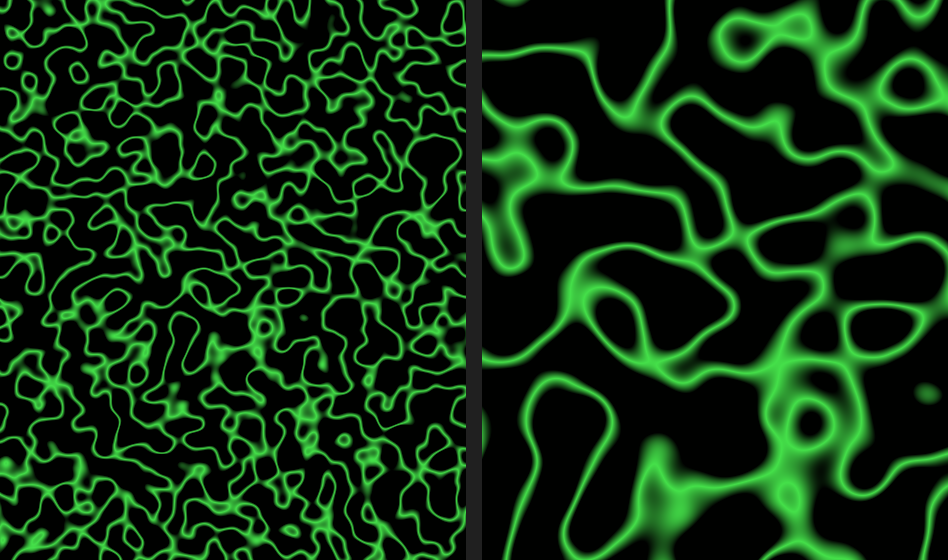
Left: the whole. Right: its middle third, enlarged.
This texture is drawn by a WebGL 2 fragment shader. Its source:

```glsl
#version 300 es
precision highp float;

uniform vec2 u_resolution;
out vec4 fragColor;

const float CELLS_PER_HEIGHT = 25.0;  // noise cells along the canvas height
const float GLOW_REACH = 0.114;       // noise value at which the glow has faded out
const float CREST_SOFTNESS = 0.15;    // rounding of the line crest, in pixel footprints
const vec3 BACKGROUND = vec3(0.0, 0.004, 0.0);
const vec3 LINE_COLOR = vec3(0.268, 0.88, 0.288);
const vec3 SLICE_ORIGIN = vec3(3.37, 7.61, 11.23);
const float TAU = 6.2831853;

float hash(vec3 p) {
    return fract(sin(dot(p, vec3(127.1, 311.7, 74.7))) * 43758.5453);
}

// Uniformly distributed unit vector for a lattice corner
vec3 cornerGradient(vec3 corner) {
    float height = 2.0 * hash(corner) - 1.0;
    float angle = TAU * hash(corner + 19.19);
    return vec3(sqrt(1.0 - height * height) * vec2(cos(angle), sin(angle)), height);
}

float gradientNoise(vec3 p) {
    vec3 cell = floor(p);
    vec3 local = p - cell;
    vec3 blend = local * local * local * (local * (local * 6.0 - 15.0) + 10.0);
    float sum = 0.0;
    for (int i = 0; i < 8; i++) {
        vec3 offset = vec3(i & 1, (i >> 1) & 1, i >> 2);
        vec3 weight = mix(1.0 - blend, blend, offset);
        float slope = dot(cornerGradient(cell + offset), local - offset);
        sum += weight.x * weight.y * weight.z * slope;
    }
    return sum;
}

void main() {
    vec2 plane = gl_FragCoord.xy / u_resolution.y * CELLS_PER_HEIGHT;

    // A slanted slice through the volume hides the lattice
    vec3 sliceX = normalize(vec3(5.0, 2.0, -3.0));
    vec3 sliceY = normalize(vec3(1.0, 2.0, 3.0));
    float field = gradientNoise(SLICE_ORIGIN + plane.x * sliceX + plane.y * sliceY);

    // Glow falls off linearly on both sides of the zero contour
    float crest = CREST_SOFTNESS * fwidth(field);
    float distanceFromLine = sqrt(field * field + crest * crest);
    float glow = clamp(1.0 - distanceFromLine / GLOW_REACH, 0.0, 1.0);

    fragColor = vec4(mix(BACKGROUND, LINE_COLOR, glow), 1.0);
}
```
